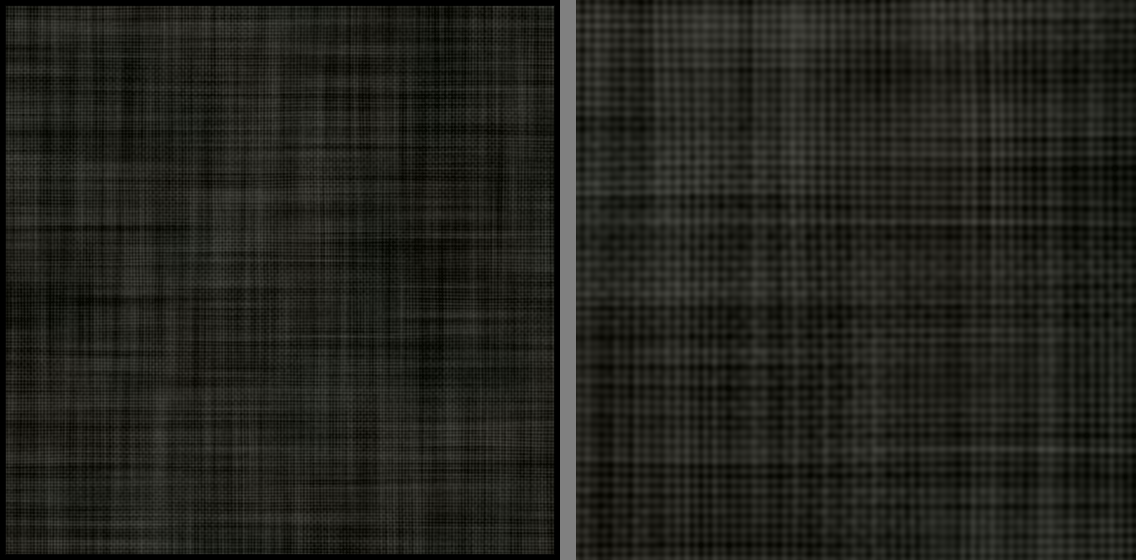
Left: the whole. Right: its middle third, enlarged.
Give the GLSL for this texture, as a three.js fragment shader.

```glsl
// Dark olive-black woven cloth with a thin black border. Stretched noise
// streaks run along warp and weft, crossed by a fine over-under weave,
// then broad blotches and a faint hue drift are added.

#define THREADS 170.0
#define BORDER 0.0105
#define BASE_LIGHT 0.126
#define STREAK_CONTRAST 0.15
#define WEAVE_CONTRAST 0.062
#define GRAIN_CONTRAST 0.035
#define BLOTCH_CONTRAST 0.03
#define HUE_DRIFT 0.014
#define BLUE_LOSS 0.021

varying vec2 vUv;

float hash(vec2 p) {
  vec3 q = fract(vec3(p.xyx) * 0.1031);
  q += dot(q, q.yzx + 33.33);
  return fract((q.x + q.y) * q.z);
}

// Smooth value noise from 0 to 1
float noise(vec2 p) {
  vec2 cell = floor(p);
  vec2 f = fract(p);
  f = f * f * (3.0 - 2.0 * f);
  float low = mix(hash(cell), hash(cell + vec2(1.0, 0.0)), f.x);
  float high = mix(hash(cell + vec2(0.0, 1.0)), hash(cell + 1.0), f.x);
  return mix(low, high, f.y);
}

// Long streaks: x goes across the threads, y along them; centred on zero
float streaks(vec2 p, float seed) {
  float sum = 0.0;
  float weight = 0.5;
  float frequency = THREADS;
  for (int i = 0; i < 4; i++) {
    float offset = seed + float(i) * 31.7;
    sum += weight * (noise(vec2(p.x * frequency, p.y * 5.0) + offset) - 0.5);
    frequency *= 0.42;
    weight *= 0.68;
  }
  return sum;
}

// Rounded thread profile with gaps of uneven depth, from -1 to 1
float threadProfile(vec2 p, float seed) {
  float wander = 0.5 * noise(vec2(p.x * 28.0, p.y * 7.0) + seed);
  float position = p.x * THREADS + wander;
  float depth = 0.45 + 0.85 * noise(vec2(p.x * 60.0, p.y * 9.0) + seed + 57.0);
  return depth * cos(6.28318 * position);
}

// Light from both thread directions and their crossings
float clothLight(vec2 uv) {
  float warp = streaks(uv, 11.0);
  float weft = streaks(uv.yx, 173.0);
  float weave = 0.5 * (threadProfile(uv, 23.0) + threadProfile(uv.yx, 91.0));

  // Alternate crossings lift and sink in patches
  vec2 crossing = sin(3.14159 * THREADS * uv);
  float patches = smoothstep(0.35, 0.8, noise(uv * 14.0 + 5.0));
  weave += 0.3 * patches * crossing.x * crossing.y;

  float grain = noise(uv * THREADS * 1.4 + 211.0) - 0.5;
  float blotch = noise(uv * 4.0 + 3.0) - 0.5;
  return BASE_LIGHT
    + STREAK_CONTRAST * (warp + weft)
    + WEAVE_CONTRAST * weave
    + GRAIN_CONTRAST * grain
    + BLOTCH_CONTRAST * blotch;
}

void main() {
  float light = max(clothLight(vUv), 0.02);

  // Olive tint, drifting between brown and green
  float hue = HUE_DRIFT * (noise(vUv * 9.0 + 40.0) - 0.5);
  vec3 cloth = vec3(light + hue, light + 0.002, light - BLUE_LOSS);

  // Soft black border with a faint lit rim inside it
  vec2 toSide = min(vUv, 1.0 - vUv);
  float edge = min(toSide.x, toSide.y);
  float inside = smoothstep(BORDER - 0.0015, BORDER + 0.0015, edge);
  float rim = inside * (1.0 - smoothstep(BORDER, BORDER + 0.004, edge));
  vec3 color = max(cloth + 0.015 * rim, 0.0) * inside;

  gl_FragColor = vec4(color, 1.0);
}
```
